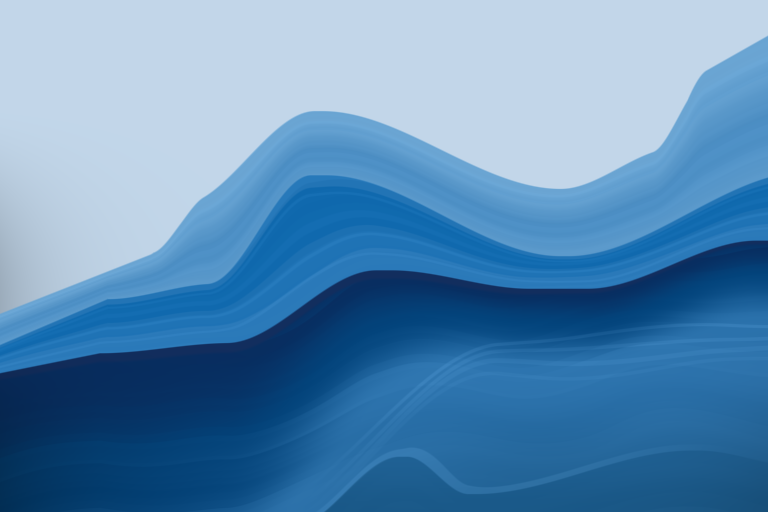
This background is drawn by a Shadertoy shader. Its source:

```glsl
#define SKY vec3(0.76, 0.84, 0.915)
#define MIST vec3(0.43, 0.66, 0.84)
#define HAZE vec3(0.30, 0.56, 0.77)
#define AZURE vec3(0.17, 0.48, 0.73)
#define COBALT vec3(0.07, 0.42, 0.69)
#define SHOAL vec3(0.18, 0.46, 0.69)
#define TEAL vec3(0.11, 0.36, 0.55)
#define DEEP vec3(0.015, 0.27, 0.49)
#define NAVY vec3(0.03, 0.18, 0.38)
#define RIM vec3(0.07, 0.18, 0.37)
#define BAND_TONE 0.045
#define STRAND_TONE 0.05

float ease(float a, float b, float x) { return smoothstep(a, b, x); }

float hash(float n) { return fract(sin(n * 91.37) * 4375.5); }

// Ridge heights, as fractions of the canvas height
float farRidge(float x) {
    return 0.387 + 0.59 * min(x, 0.2)
        + 0.095 * ease(0.195, 0.265, x) + 0.183 * ease(0.235, 0.41, x)
        - 0.152 * ease(0.42, 0.73, x) + 0.08 * ease(0.73, 0.88, x)
        + 0.13 * ease(0.85, 0.92, x) + 0.85 * max(x - 0.895, 0.0);
}

float middleRidge(float x) {
    return 0.326 + 0.64 * min(x, 0.14)
        + 0.03 * ease(0.14, 0.28, x) + 0.212 * ease(0.27, 0.405, x)
        - 0.158 * ease(0.425, 0.73, x) + 0.165 * ease(0.74, 1.05, x);
}

float nearRidge(float x) {
    return 0.271 + 0.3 * min(x, 0.13)
        + 0.02 * ease(0.13, 0.3, x) + 0.142 * ease(0.295, 0.49, x)
        - 0.036 * ease(0.51, 0.69, x) + 0.094 * ease(0.765, 0.985, x);
}

float currentLine(float x) {
    return -0.03 + 0.36 * ease(0.3, 0.65, x) + 0.04 * ease(0.7, 0.95, x);
}

float bottomHump(float x) {
    return -0.03 + 0.138 * ease(0.38, 0.52, x) - 0.073 * ease(0.53, 0.61, x)
        + 0.085 * ease(0.62, 0.9, x) - 0.025 * ease(0.91, 1.03, x);
}

// Smooth coverage of the side where d is positive
float cover(float d) {
    float w = 0.8 * fwidth(d);
    return smoothstep(-w, w, d);
}

// Flat bands of random tone, from -0.5 to 0.5
float strata(float s) {
    float k = floor(s);
    float w = clamp(1.5 * fwidth(s), 0.001, 1.0);
    return mix(hash(k), hash(k + 1.0), smoothstep(1.0 - w, 1.0, s - k)) - 0.5;
}

// Thin line along the zero of d
float strand(float d, float width) {
    return 1.0 - smoothstep(width, width + 1.5 * fwidth(d), abs(d));
}

void mainImage(out vec4 fragColor, in vec2 fragCoord) {
    vec2 uv = fragCoord / iResolution.xy;
    float x = uv.x, y = uv.y;
    float far = farRidge(x), middle = middleRidge(x), near = nearRidge(x);
    float current = currentLine(x), hump = bottomHump(x);
    float sway = 0.05 * sin(9.0 * x + 1.0) + 0.025 * sin(23.0 * x + 5.0 * y);

    // Sky, dimmer at the lower left
    vec3 sky = SKY * (1.0 - 0.2 * exp(-14.0 * x) * ease(0.8, 0.4, y));

    // Far hill
    float p = (far - y) / (far - middle) + sway * 0.6;
    float tone = strata(p * 7.0 + 3.0);
    float fine = strata(p * 27.0 + 2.0 * sway);
    float q = p + 0.16 * tone;
    vec3 farHill = mix(MIST, HAZE, ease(0.05, 0.6, q));
    farHill = mix(farHill, MIST, 0.5 * ease(0.7, 1.0, q));
    farHill += BAND_TONE * (0.5 * tone + 0.45 * fine);

    // Middle hill: pale lip, rich body, paler foot
    p = (middle - y) / (middle - near);
    float body = p + 1.3 * sway;
    float lip = 1.0 - cover(p - 0.1);
    float foot = 0.5 * cover(body - 0.46) + 0.5 * cover(body - 0.72);
    vec3 middleHill = mix(COBALT, AZURE, max(0.75 * lip, foot));
    middleHill += 0.5 * BAND_TONE * strata(body * 13.0);
    float veins = strand(p - 0.16, 0.004) + strand(body - 0.56, 0.006)
        + strand(body - 0.8 - sway, 0.004);
    middleHill += 0.5 * STRAND_TONE * veins;

    // Near hill: dark crest that clears toward the lower right
    float depth = near - y;
    float fall = depth / mix(0.5, 0.13, ease(0.15, 0.65, x));
    float layer = depth * 22.0 + 14.0 * sway * (0.4 + x);
    float bands = strata(layer);
    float fineBands = strata(layer * 3.3 + 5.0);
    float light = fall + 0.13 * bands + 0.05 * fineBands;
    vec3 nearHill = mix(NAVY, DEEP, ease(0.0, 0.5, light));
    nearHill = mix(nearHill, SHOAL, ease(0.4, 1.2, light));
    nearHill = mix(nearHill, TEAL, 0.7 * ease(0.28, 0.02, y) * ease(0.3, 0.7, x));
    nearHill += 0.4 * BAND_TONE * (bands + 0.5 * fineBands) * ease(0.2, 0.8, fall);

    // Pale currents, fanned out by a loop
    for (int i = 0; i < 4; i++) {
        float n = float(i);
        float drop = n * (0.012 + 0.014 * x) + 0.008 * sin(14.0 * x + n);
        float glow = strand(y - current + drop, 0.0015 + 0.002 * hash(n + 2.0));
        nearHill += STRAND_TONE * (0.9 - 0.17 * n) * glow * ease(0.38, 0.55, x);
    }

    // Hump at the foot with a pale ribbon over it
    float ribbon = 0.012 + 0.018 * exp(-pow((x - 0.57) / 0.035, 2.0));
    nearHill += 0.05 * cover(hump + ribbon - y) * ease(0.36, 0.45, x) * ease(1.0, 0.7, x);
    vec3 humpColor = mix(TEAL, SHOAL, 0.35 * ease(0.0, 0.12, y))
        + 0.4 * BAND_TONE * strata((hump - y) * 35.0 + 3.0 * sway);
    nearHill = mix(nearHill, humpColor, cover(hump - y));

    // Crest rim and darker lower corners
    nearHill = mix(RIM, nearHill, ease(0.009, 0.017, depth - 0.006 * sin(5.0 * x)));
    float corner = exp(-7.0 * x) + 0.4 * exp(-7.0 * (1.0 - x));
    nearHill *= 1.0 - 0.32 * corner * ease(0.45, 0.0, y);

    // Stack from back to front
    vec3 color = mix(sky, farHill, cover(far - y));
    color = mix(color, middleHill, cover(middle - y));
    color = mix(color, nearHill, cover(depth));
    fragColor = vec4(clamp(color, 0.0, 1.0), 1.0);
}
```
